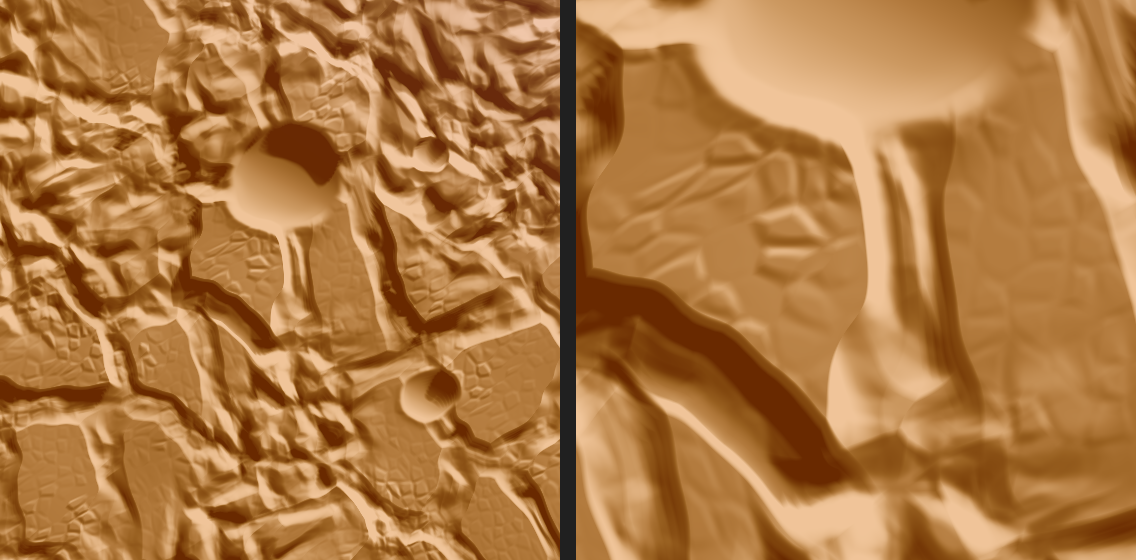
Left: the whole. Right: its middle third, enlarged.
Write a Shadertoy shader that draws this texture.

```glsl
// Rugged ochre highland seen from above: flat mesas, rounded knobs and craters.
// Warped cellular noise builds a height field; its slope toward a low sun and
// a short shadow march give a tone, which a six-stop ramp turns into colour.

const float MESA_SCALE = 5.4;      // cells across the canvas
const float KNOB_SCALE = 10.5;
const float GRAVEL_SCALE = 42.0;
const float MESA_HEIGHT = 0.042;
const float KNOB_HEIGHT = 0.036;
const float GRAVEL_HEIGHT = 0.0036;
const float WARP = 0.17;
const vec2 SUN_DIR = vec2(0.53, 0.848);
const float SUN_RISE = 0.46;       // height gained per distance by a sun ray
const float SLOPE_STEP = 0.003;
const float SLOPE_GAIN = 1.8;
const float BASE_TONE = 0.59;
const float SHADOW_DEPTH = 0.36;

// Crater centre and radius
const vec3 CRATERS[3] = vec3[3](
    vec3(0.51, 0.685, 0.100), vec3(0.765, 0.295, 0.046), vec3(0.77, 0.725, 0.032));

// Colours from deep shadow to sunlit dust
const vec3 RAMP[6] = vec3[6](
    vec3(0.41, 0.16, 0.00), vec3(0.50, 0.27, 0.05), vec3(0.60, 0.38, 0.13),
    vec3(0.70, 0.48, 0.24), vec3(0.80, 0.60, 0.38), vec3(0.94, 0.77, 0.60));

vec3 hash3(vec2 p) {
    vec3 q = fract(vec3(p.xyx) * vec3(0.1031, 0.1030, 0.0973));
    q += dot(q, q.yxz + 33.33);
    return fract((q.xxy + q.yzz) * q.zyx);
}

// Cellular noise: x = gap between the two nearest seeds, y = cell id
vec2 cells(vec2 p) {
    vec2 base = floor(p);
    float near = 9.0, second = 9.0, id = 0.0;
    for (int y = -1; y <= 1; y++)
    for (int x = -1; x <= 1; x++) {
        vec2 cell = base + vec2(x, y);
        vec3 rnd = hash3(cell + 71.0);
        float d = length(cell + 0.1 + 0.8 * rnd.xy - p);
        if (d < near) { second = near; near = d; id = rnd.z; }
        else second = min(second, d);
    }
    return vec2(second - near, id);
}

// Domain warp by layered sines
vec2 warp(vec2 p) {
    float freq = 9.0;
    for (int i = 0; i < 5; i++) {
        vec2 phase = vec2(1.3, 4.1) * float(i + 1);
        p += WARP / freq * sin(freq * (p.yx + 0.6 * p * vec2(1.0, -1.0)) + phase);
        freq *= 1.9;
    }
    return p;
}

// Slow variation, about -1 to 1
float drift(vec2 p) {
    return 0.5 * sin(p.x * 7.0 + 2.0 * sin(p.y * 5.0 + 1.0))
         + 0.5 * sin(p.y * 8.0 - 3.0 * p.x + 1.5 * sin(p.x * 9.0));
}

float terrain(vec2 p) {
    vec2 w = warp(p);

    // Mesas: soft foot, crisp rim, level top, drawn out down to the right
    vec2 along = vec2(0.5, -0.866);
    vec2 drawnOut = w - 0.3 * along * dot(w, along);
    vec2 mesaCell = cells(drawnOut * MESA_SCALE + 3.0);
    float cliff = clamp((mesaCell.x - 0.05) / 0.22, 0.0, 1.0);
    float mesa = MESA_HEIGHT * cliff * cliff * mix(0.4, 1.0, mesaCell.y);

    // Knobs: rounded hills of two sizes with smooth valleys
    vec2 knobCell = cells(w * KNOB_SCALE + 17.0);
    vec2 smallCell = cells(w * KNOB_SCALE * 1.9 + 5.0);
    float knob = smoothstep(0.04, 0.6, knobCell.x) * mix(0.35, 1.0, knobCell.y);
    knob += 0.28 * smoothstep(0.05, 0.6, smallCell.x) * smallCell.y;
    knob *= KNOB_HEIGHT;

    float mesaShare = smoothstep(-0.35, 0.4, drift(p) + 0.3 - 0.6 * p.y + 0.4 * p.x);
    float knobShare = mix(1.0, 0.55 * (1.0 - cliff), mesaShare);
    float h = mesa * mix(0.35, 1.0, mesaShare) + knob * knobShare;

    // Gravel in patches
    vec2 gravel = cells(w * GRAVEL_SCALE);
    float patches = 0.2 + 0.8 * smoothstep(-0.1, 0.7, drift(p.yx * 2.3 + 0.4));
    h += GRAVEL_HEIGHT * patches * smoothstep(0.0, 0.5, gravel.x) * gravel.y;

    // Craters: smooth parabolic bowl inside a ragged raised rim
    for (int i = 0; i < 3; i++) {
        vec2 q = p - CRATERS[i].xy;
        float r = CRATERS[i].z;
        float round = length(q) / r;
        float ragged = length(w - warp(CRATERS[i].xy)) / r;
        float d = mix(round, ragged, 0.6);
        float bowl = 0.012 + 0.42 * r * (round * round - 1.0);
        h = mix(bowl, h, smoothstep(0.88, 1.12, d));
        h += 0.07 * r * exp(-30.0 * (d - 1.02) * (d - 1.02));
    }
    return h;
}

void mainImage(out vec4 fragColor, in vec2 fragCoord) {
    vec2 p = fragCoord / iResolution.y;
    float h = terrain(p);

    // Slope facing the sun
    float ahead = terrain(p + SUN_DIR * SLOPE_STEP);
    float behind = terrain(p - SUN_DIR * SLOPE_STEP);
    float facing = SLOPE_GAIN * (behind - ahead) / (2.0 * SLOPE_STEP);

    // Soft cast shadow
    float block = 0.0;
    for (int i = 1; i <= 8; i++) {
        float d = 0.0075 * float(i);
        block = max(block, terrain(p + SUN_DIR * d) - h - SUN_RISE * d);
    }
    float shadow = smoothstep(0.0, 0.014, block);

    // Tone to colour
    float tone = BASE_TONE + 0.45 * facing / sqrt(1.0 + facing * facing);
    tone += 0.07 * drift(p * 1.7 + 2.0) - SHADOW_DEPTH * shadow;
    float stop = clamp(tone, 0.0, 1.0) * 5.0;
    int low = min(int(stop), 4);
    vec3 color = mix(RAMP[low], RAMP[low + 1], stop - float(low));

    // Pale rosy dust toward the upper right
    color += vec3(0.0, 0.01, 0.08) * smoothstep(0.9, 1.9, p.x * 0.7 + p.y);
    fragColor = vec4(color, 1.0);
}
```
